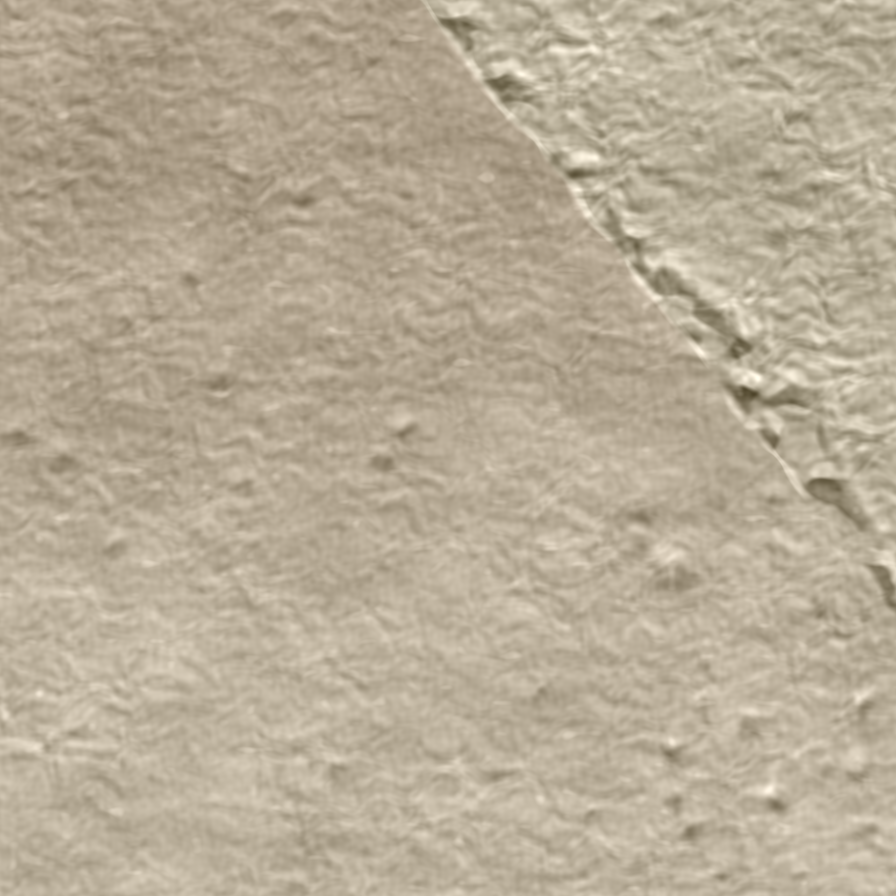
Write a Shadertoy shader that draws this texture.

```glsl
// Weathered plaster wall: smooth warm coat, broken diagonal edge, rough grey coat and small pits.

const vec3 WARM_COAT = vec3(0.683, 0.627, 0.543);
const vec3 PALE_COAT = vec3(0.760, 0.717, 0.638);
const vec3 ROUGH_COAT = vec3(0.728, 0.692, 0.606);
const float EDGE_TOP_X = 0.47;      // where the broken edge meets the top
const float EDGE_SLOPE = 0.77;      // sideways run per unit of descent
const float SMOOTH_RELIEF = 0.088;
const float ROUGH_RELIEF = 0.155;
const float GRAIN = 0.043;
const float STAIN = 0.065;
const float PIT_CELLS = 17.0;
const float PIT_DEPTH = 0.21;
const float CLUMP_DARK = 0.23;
const float CLUMP_LIGHT = 0.15;

vec2 hash2(vec2 p) {
    vec3 q = fract(p.xyx * vec3(0.1031, 0.1030, 0.0973));
    q += dot(q, q.yzx + 33.33);
    return fract((q.xx + q.yz) * q.zy);
}

float cornerSlope(vec2 cell, vec2 offset) {
    float angle = 6.2832 * hash2(cell + 71.0).x;
    return dot(vec2(cos(angle), sin(angle)), offset);
}

// Gradient noise, roughly -0.7 to 0.7
float noise(vec2 p) {
    vec2 i = floor(p), f = p - i;
    vec2 u = f * f * f * (f * (f * 6.0 - 15.0) + 10.0);
    vec2 e = vec2(1.0, 0.0);
    return mix(mix(cornerSlope(i, f), cornerSlope(i + e, f - e), u.x),
               mix(cornerSlope(i + e.yx, f - e.yx), cornerSlope(i + 1.0, f - 1.0), u.x), u.y);
}

// Trowelled height, stretched a little sideways
float height(vec2 p) {
    vec2 q = p * vec2(31.0, 47.0);
    q += 0.7 * vec2(noise(p * 19.0 + 5.0), noise(p * 23.0 + 55.0));
    return noise(q) + 0.7 * noise(q * 1.8 + 17.0) + 0.4 * noise(q * 2.9 + 41.0);
}

// Light from above: slopes that face up are bright
float relief(vec2 p) {
    return height(p) - height(p + vec2(0.003, 0.009));
}

// Signed distance to the broken edge, positive on the rough side
float edgeDistance(vec2 p) {
    float x = EDGE_TOP_X + EDGE_SLOPE * (1.0 - p.y);
    return (p.x - x) * inversesqrt(1.0 + EDGE_SLOPE * EDGE_SLOPE) + 0.010 * noise(p * 17.0);
}

// Broken hollows just behind the edge, wider around its middle
float clumps(vec2 p) {
    float d = edgeDistance(p);
    float bulge = (p.y - 0.56) / 0.10;
    float width = 0.036 + 0.045 * exp(-bulge * bulge);
    float band = smoothstep(0.0, 0.010, d) * (1.0 - smoothstep(width * 0.6, width * 1.2, d));
    float n = noise(p * vec2(13.0, 23.0) + 3.0) + 0.6 * noise(p * vec2(31.0, 46.0));
    return band * smoothstep(-0.10, 0.20, n);
}

// Dark hollow with a lit lip above
float pit(vec2 p, vec2 center, float radius) {
    vec2 q = (p - center) / (radius * vec2(1.3, 0.9));
    vec2 lip = q - vec2(-0.25, 1.6);
    return 0.65 * exp(-dot(lip, lip) * 1.3) - exp(-dot(q, q));
}

float scatteredPits(vec2 p) {
    vec2 cell = floor(p * PIT_CELLS);
    float sum = 0.0;
    for (int y = -1; y <= 1; y++)
    for (int x = -1; x <= 1; x++) {
        vec2 id = cell + vec2(x, y);
        vec2 center = (id + 0.15 + 0.7 * hash2(id)) / PIT_CELLS;
        vec2 rnd = hash2(id + 133.0);
        float corner = smoothstep(0.40, 0.75, center.x) * (1.0 - smoothstep(0.14, 0.30, center.y));
        float beyondEdge = smoothstep(0.62, 0.85, center.x) * (1.0 - smoothstep(0.45, 0.62, center.y));
        float density = 0.11 + 0.42 * corner + 0.18 * beyondEdge;
        float strength = mix(0.45, 1.0, rnd.y) * (0.75 + 0.35 * corner);
        sum += step(rnd.x, density) * strength * pit(p, center, mix(0.006, 0.013, rnd.y));
    }
    return sum;
}

void mainImage(out vec4 fragColor, in vec2 fragCoord) {
    vec2 p = fragCoord / iResolution.xy;
    float d = edgeDistance(p);

    // Coats: a sharp border above that dissolves lower down
    float softness = mix(0.004, 0.16, 1.0 - smoothstep(0.38, 0.66, p.y));
    float rough = smoothstep(-softness, softness, d);
    float warmth = smoothstep(0.05, 0.88, p.y + 0.12 * noise(p * 3.0));
    vec3 color = mix(mix(PALE_COAT, WARM_COAT, warmth), ROUGH_COAT, rough);

    // Surface relief, grain and broad stains
    float roughness = rough * mix(0.45, 1.0, smoothstep(0.25, 0.65, p.y));
    float patchy = 0.95 + 0.8 * noise(p * 7.0 + 9.0);
    float tone = relief(p) * patchy * mix(SMOOTH_RELIEF, ROUGH_RELIEF, roughness);
    tone += GRAIN * (noise(p * vec2(85.0, 125.0)) + noise(p * vec2(125.0, 75.0) + 31.0));
    tone += STAIN * (noise(p * vec2(4.0, 8.0) + 21.0) + noise(p * vec2(13.0, 22.0)));
    vec2 smear = (p - vec2(0.34, 0.05)) / vec2(0.16, 0.04);
    tone -= 0.07 * exp(-dot(smear, smear));

    // Sparse bright flecks
    float fleck = noise(p * vec2(34.0, 58.0) + 90.0);
    tone += 0.11 * smoothstep(0.36, 0.62, fleck);

    // Broken edge: lit rim and lit lips over dark hollows
    float hollow = clumps(p);
    float lip = clumps(p - vec2(0.005, 0.018)) * (1.0 - hollow);
    float rimWidth = 0.006 + 0.010 * noise(p * 26.0 + 14.0);
    float rim = (1.0 - smoothstep(0.3, 1.2, abs(d - 0.003) / max(rimWidth, 0.003))) * smoothstep(0.33, 0.5, p.y);
    tone += CLUMP_LIGHT * lip - CLUMP_DARK * hollow;
    tone += 0.14 * rim * (1.0 - 0.6 * hollow) * smoothstep(-0.25, 0.2, noise(p * 20.0 + 8.0));

    // Faint second ridge in the lower right corner
    float ridge = p.y - 0.11 - 0.85 * (p.x - 0.84) + 0.030 * noise(p * 24.0);
    float ridgeMask = smoothstep(0.80, 0.86, p.x) * smoothstep(-0.2, 0.25, noise(p * 16.0 + 2.0));
    tone += ridgeMask * (0.09 * exp(-pow(ridge / 0.008, 2.0)) - 0.09 * exp(-pow((ridge + 0.02) / 0.012, 2.0)));

    // Pits, with ragged outlines
    vec2 ragged = p + 0.011 * vec2(noise(p * 46.0), noise(p * 46.0 + 60.0));
    float pits = scatteredPits(ragged) + 0.9 * pit(ragged, vec2(0.75, 0.35), 0.023);
    pits += pit(ragged, vec2(0.453, 0.517), 0.012);
    tone += PIT_DEPTH * pits;

    fragColor = vec4(clamp(color + tone * vec3(1.0, 1.0, 1.04), 0.0, 1.0), 1.0);
}
```
